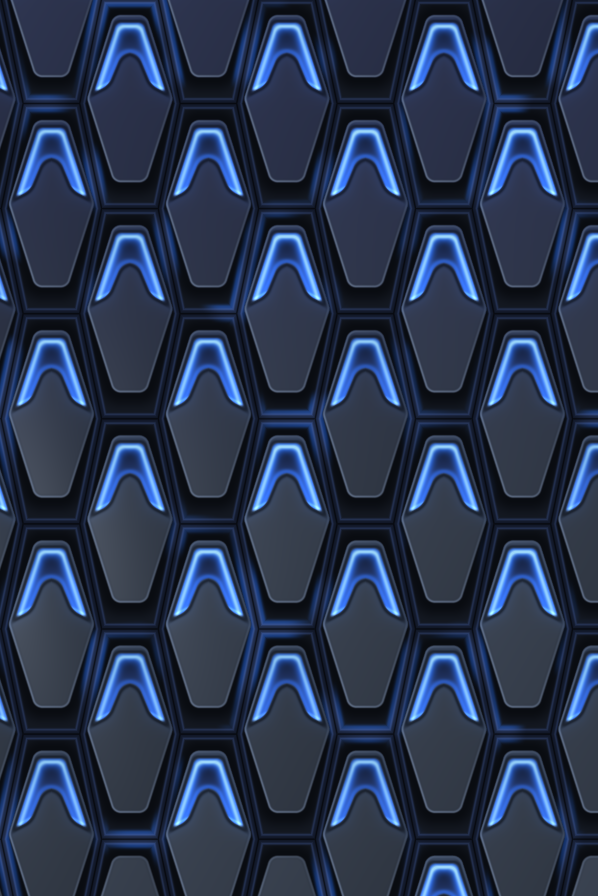
Reproduce this pattern procedurally as a WebGL 2 fragment shader.

```glsl
#version 300 es
precision highp float;
// Staggered dark hexagonal plates in deep pockets, each with a glowing blue chevron.

uniform vec2 u_resolution;
out vec4 outColor;

// Lengths are in hundredths of the canvas width.
const vec2 PITCH = vec2(26.25, 35.15);       // repeat across and down
const vec2 ORIGIN = vec2(8.6, 9.5);          // centre of one cell
const vec3 CELL = vec3(8.4, 4.725, 17.575);  // half width: middle, end; half height
const vec3 PLATE = vec3(5.4, 1.5, 12.3);     // same, before rounding
const float PLATE_ROUND = 1.75;
const float PLATE_LIFT = 0.8;
const float CHEVRON_TOP = 13.5;
const float RIDGE = 0.75;                    // half width of the frame
const float LAMP_WIDTH = 0.36;
const float HALO_WIDTH = 0.95;
const vec2 LAST_LAMP = vec2(74.0, 13.0);     // lit span of the lowest row

const vec3 POCKET_DARK = vec3(0.035, 0.045, 0.065);
const vec3 POCKET_LIT = vec3(0.09, 0.11, 0.15);
const vec3 RIDGE_NAVY = vec3(0.11, 0.15, 0.25);
const vec3 PLATE_GREY = vec3(0.205, 0.235, 0.285);
const vec3 PLATE_NAVY = vec3(0.165, 0.19, 0.285);
const vec3 EDGE_LIGHT = vec3(0.40, 0.46, 0.56);
const vec3 RECESS_BLUE = vec3(0.13, 0.20, 0.38);
const vec3 HALO_BLUE = vec3(0.10, 0.36, 0.85);
const vec3 LAMP_CYAN = vec3(0.62, 0.85, 0.98);

float hash(vec2 p) {
  vec3 q = fract(vec3(p.xyx) * 0.1031);
  q += dot(q, q.yzx + 33.33);
  return fract((q.x + q.y) * q.z);
}

float noise(vec2 p) {
  vec2 i = floor(p), f = fract(p);
  f = f * f * (3.0 - 2.0 * f);
  vec2 e = vec2(0.0, 1.0);
  return mix(mix(hash(i), hash(i + e.yx), f.x),
             mix(hash(i + e), hash(i + e.yy), f.x), f.y);
}

float smoothMax(float a, float b, float k) {
  float h = max(k - abs(a - b), 0.0);
  return max(a, b) + h * h / (4.0 * k);
}

// Positive to the left of the line from a to b.
float halfPlane(vec2 p, vec2 a, vec2 b) {
  vec2 e = normalize(b - a);
  return dot(p - a, vec2(-e.y, e.x));
}

float segment(vec2 p, vec2 a, vec2 b) {
  vec2 e = b - a;
  return length(p - a - e * clamp(dot(p - a, e) / dot(e, e), 0.0, 1.0));
}

float hexPlanes(vec2 p, vec3 s) {
  p = abs(p);
  return max(p.y - s.z, halfPlane(p, s.yz, vec2(s.x, 0.0)));
}

float hexDistance(vec2 p, vec3 s) {
  vec2 q = abs(p);
  float d = min(segment(q, s.yz, vec2(s.x, 0.0)), segment(q, vec2(0.0, s.z), s.yz));
  return d * sign(hexPlanes(p, s));
}

float line(float d, float width) {
  return exp(-d * d / (width * width));
}

void main() {
  float pixel = 100.0 / u_resolution.x;
  vec2 p = gl_FragCoord.xy * pixel;

  // Pick the cell from two interleaved grids.
  float cell = 1e5;
  vec2 centre = ORIGIN;
  for (int i = 0; i < 2; i++) {
    vec2 start = ORIGIN + 0.5 * PITCH * float(i);
    vec2 c = start + PITCH * round((p - start) / PITCH);
    float d = hexPlanes(p - c, CELL);
    if (d < cell) { cell = d; centre = c; }
  }
  vec2 q = p - centre;
  float rnd = hash(round(2.0 * (centre - ORIGIN) / PITCH) + 37.0);

  // Pocket and frame, with stray blue reflections.
  float plate = hexDistance(q - vec2(0.0, PLATE_LIFT), PLATE) - PLATE_ROUND;
  float stray = smoothstep(0.5, 0.9, noise(p * vec2(0.13, 0.10) + 11.0));
  vec3 col = mix(POCKET_DARK, POCKET_LIT, smoothstep(0.2, 3.5, plate) * 0.75);
  float ridge = smoothstep(-RIDGE - 0.5, -RIDGE + 0.2, cell);
  col = mix(col, RIDGE_NAVY * (0.65 + 0.5 * stray), ridge);
  col += RIDGE_NAVY * line(cell + RIDGE, 0.2) * 0.6;
  col += HALO_BLUE * line(cell + RIDGE + 0.4, 0.4) * stray * 0.45;
  col *= 1.0 - 0.6 * line(cell, 0.16);

  // Plate with soft sheen and a thin bevel light.
  float height = p.y * u_resolution.x / (100.0 * u_resolution.y);
  vec3 face = mix(PLATE_GREY, PLATE_NAVY, smoothstep(0.35, 0.9, height));
  face *= 0.95 + 0.12 * rnd - 0.007 * q.x + 0.004 * q.y;
  face += 0.09 * exp(-dot(p - vec2(3.0, 60.0), p - vec2(3.0, 60.0)) / 900.0)
        * smoothstep(6.0, -8.0, q.x + 0.3 * q.y);
  float bevel = mix(0.25, 0.8, smoothstep(9.0, -9.0, q.x + 0.3 * q.y));
  face = mix(face, POCKET_LIT, 0.35 * smoothstep(-0.9, 0.0, plate));
  face = mix(face, EDGE_LIGHT, bevel * line(plate + 0.25, 0.2));
  col = mix(col, face, smoothstep(pixel, -pixel, plate));

  // Chevron: a tapered outline minus an arch, cut at slanted feet.
  vec2 v = vec2(abs(q.x), q.y - CHEVRON_TOP);
  float outer = smoothMax(halfPlane(v, vec2(2.2, 0.0), vec2(5.8, -11.0)), v.y, 0.9);
  float arch = smoothMax(halfPlane(v, vec2(1.3, -5.0), vec2(3.8, -11.0)), v.y + 5.0, 1.6);
  float foot = dot(v - vec2(5.5, -11.4), vec2(-0.447, -0.894));
  float chevron = smoothMax(smoothMax(outer, -arch, 0.4), foot, 0.9);
  float lit = centre.y < 0.0 && abs(centre.x - LAST_LAMP.x) > LAST_LAMP.y ? 0.0 : 1.0;
  float power = lit * (0.85 + 0.25 * rnd);

  col += HALO_BLUE * power * 0.16 * exp(-max(chevron, 0.0) * 1.1) * step(plate, 0.0);
  col *= 1.0 - lit * 0.5 * line(chevron - 0.3, 0.3);
  vec3 recess = RECESS_BLUE * mix(0.65, 1.25, smoothstep(-1.0, -7.0, v.y));
  recess += HALO_BLUE * power * (0.75 * line(outer + 0.6, HALO_WIDTH)
          + 0.4 * line(arch - 0.3, 0.4));
  float glow = power * line(outer + 0.6, LAMP_WIDTH) * (0.8 + 0.2 * smoothstep(-3.0, 0.0, v.y));
  recess = mix(recess, LAMP_CYAN, clamp(glow, 0.0, 1.0));
  recess += LAMP_CYAN * power * 0.22 * line(foot + 0.35, 0.25);
  col = mix(col, recess, lit * smoothstep(pixel, -pixel, chevron));

  outColor = vec4(clamp(col, 0.0, 1.0), 1.0);
}
```
